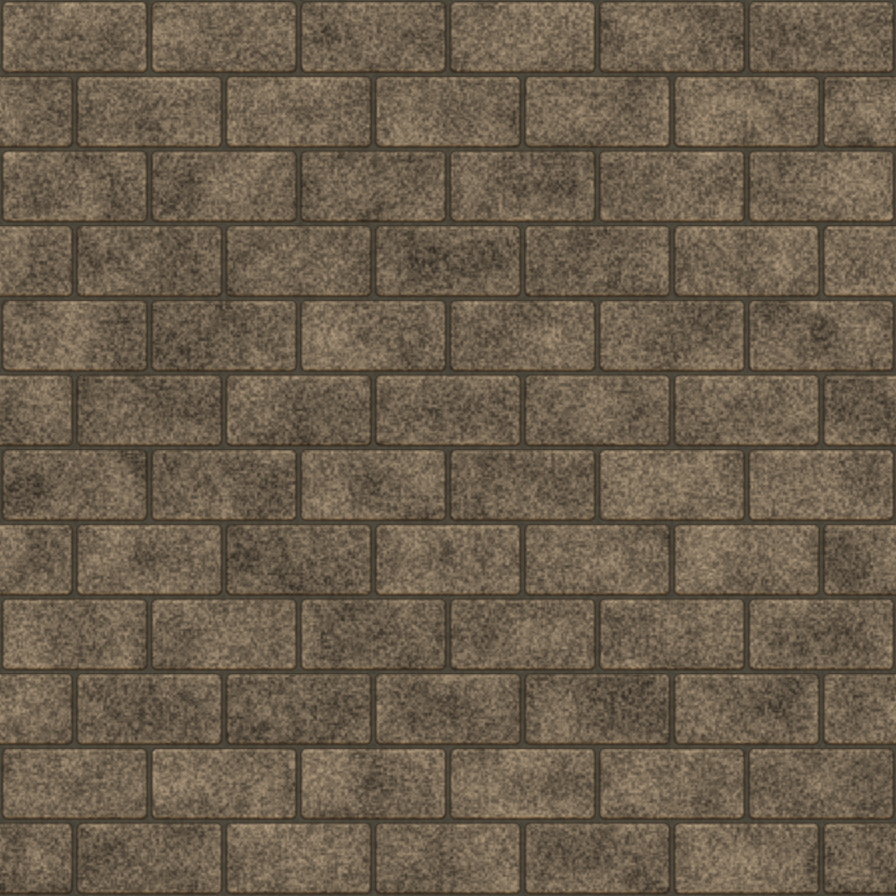
A WebGL 2 fragment shader for this texture:

```glsl
#version 300 es
precision highp float;
// Running-bond wall of grainy brown bricks with soft bevels and narrow olive joints.
uniform vec2 u_resolution;
out vec4 fragColor;

#define BRICKS vec2(6.0, 12.0)
#define JOINT_HALF 0.0023
#define CORNER 0.0065
#define BEVEL 0.0050
#define GRAIN 0.80
#define BLOTCH 0.52
#define BRICK_VARIATION 0.11
#define BRICK_COLOR vec3(0.445, 0.390, 0.318)
#define JOINT_COLOR vec3(0.300, 0.280, 0.235)
#define RIM_COLOR vec3(0.215, 0.175, 0.130)

float hash(vec2 cell, float seed) {
    uvec3 v = uvec3(ivec3(vec3(cell, seed)) + 4096);
    uint n = v.x * 1597334677u ^ v.y * 3812015801u ^ v.z * 2798796415u;
    n = (n ^ (n >> 15)) * 2246822519u;
    n = (n ^ (n >> 13)) * 3266489917u;
    return float((n ^ (n >> 16)) >> 8) / 16777216.0;
}

// Value noise that wraps after a whole number of cells.
float noise(vec2 p, float period, float seed) {
    vec2 i = floor(p), f = fract(p);
    f = f * f * (3.0 - 2.0 * f);
    vec2 a = mod(i, period), b = mod(i + 1.0, period);
    return mix(mix(hash(a, seed), hash(vec2(b.x, a.y), seed), f.x),
               mix(hash(vec2(a.x, b.y), seed), hash(b, seed), f.x), f.y);
}

float roundedBox(vec2 p, vec2 halfSize, float radius) {
    vec2 q = abs(p) - halfSize + radius;
    return length(max(q, 0.0)) + min(max(q.x, q.y), 0.0) - radius;
}

// Direction from the brick's core to its nearest edge.
vec2 edgeNormal(vec2 p, vec2 halfSize, float radius) {
    vec2 q = abs(p) - halfSize + radius;
    vec2 n = min(q.x, q.y) > 0.0 ? normalize(q) : (q.x > q.y ? vec2(1.0, 0.0) : vec2(0.0, 1.0));
    return n * sign(p);
}

void main() {
    vec2 uv = gl_FragCoord.xy / u_resolution;
    float pixel = 1.0 / min(u_resolution.x, u_resolution.y);

    // Brick layout: every other course, starting at the bottom, shifts by half a brick.
    vec2 grid = uv * BRICKS;
    float course = floor(grid.y);
    grid.x += 0.5 * (1.0 - mod(course, 2.0));
    vec2 id = mod(floor(grid), BRICKS);
    vec2 local = (fract(grid) - 0.5) / BRICKS;
    vec2 halfSize = 0.5 / BRICKS - JOINT_HALF;
    float dist = roundedBox(local, halfSize, CORNER);
    vec2 normal = edgeNormal(local, halfSize, CORNER);

    // Stone face: fine grain over cloudy stains that differ on each brick.
    float seed = 20.0 + id.x + id.y * BRICKS.x;
    float grain = 0.55 * noise(uv * 256.0, 256.0, 1.0)
                + 0.45 * noise(uv * 448.0, 448.0, 2.0) - 0.5;
    vec2 stainPos = local + 0.5;
    float stain = 0.65 * noise(stainPos * 22.0, 64.0, seed)
                + 0.35 * noise(stainPos * 52.0, 64.0, seed + 100.0) - 0.5;
    float tone = 1.0 + GRAIN * grain + BLOTCH * stain
               + BRICK_VARIATION * (hash(id, 3.0) - 0.5);
    vec3 face = BRICK_COLOR * tone;

    // Bevel: pale above, warm brown below, and a dark rim all around.
    float depth = max(-dist, 0.0);
    float bevel = 1.0 - smoothstep(0.0, BEVEL, depth);
    float above = max(normal.y, 0.0), below = max(-normal.y, 0.0);
    face += bevel * above * vec3(0.08, 0.075, 0.065);
    face *= mix(vec3(1.0), vec3(0.76, 0.68, 0.57), bevel * below);
    face *= 1.0 - 0.18 * bevel * abs(normal.x);
    float ridge = smoothstep(0.0015, 0.0030, depth) * (1.0 - smoothstep(0.0030, 0.0055, depth));
    face += ridge * vec3(0.045, 0.036, 0.022);
    float rim = 1.0 - smoothstep(0.0, 0.0023, depth);
    face = mix(face, RIM_COLOR, rim * (0.65 - 0.25 * above));

    // Joint: darker where it meets the brick.
    vec3 joint = JOINT_COLOR * (1.0 + 0.25 * grain);
    joint = mix(RIM_COLOR, joint, 0.35 + 0.65 * smoothstep(0.0, 0.0018, dist));

    float cover = 1.0 - smoothstep(-0.6 * pixel, 0.6 * pixel, dist);
    fragColor = vec4(mix(joint, face, cover), 1.0);
}
```
